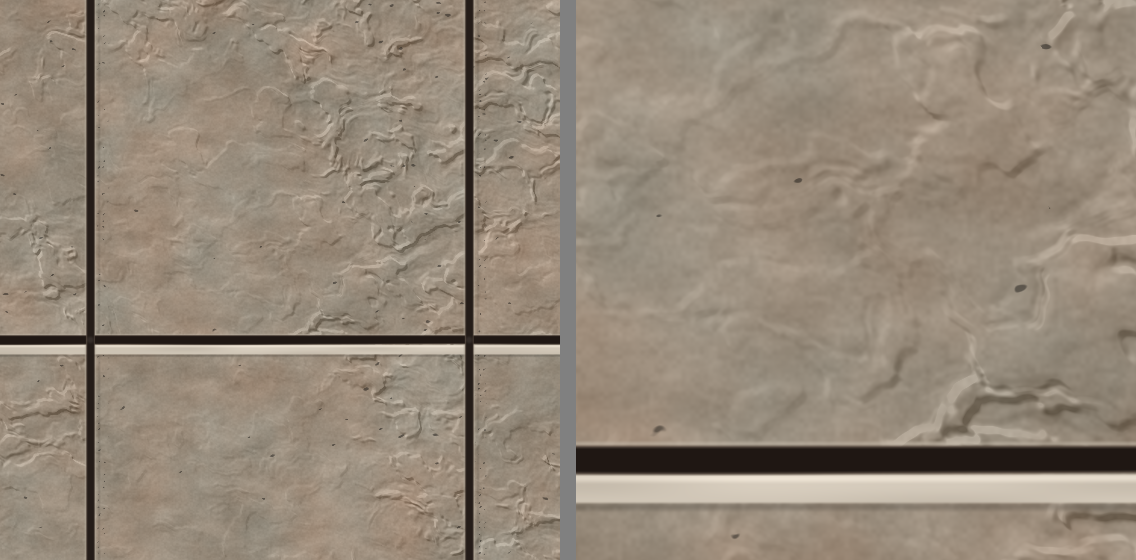
Left: the whole. Right: its middle third, enlarged.
Give the GLSL for this texture, as a Shadertoy shader.

```glsl
float hash(vec2 p) {
    vec3 q = fract(p.xyx * vec3(0.1031, 0.1030, 0.0973));
    q += dot(q, q.yzx + 33.33);
    return fract((q.x + q.y) * q.z);
}

float noise(vec2 p) {
    vec2 i = floor(p), f = fract(p);
    f = f * f * (3.0 - 2.0 * f);
    return mix(mix(hash(i), hash(i + vec2(1, 0)), f.x),
               mix(hash(i + vec2(0, 1)), hash(i + vec2(1, 1)), f.x), f.y);
}

float fbm(vec2 p) {
    float sum = 0.0, amp = 0.53;
    for (int i = 0; i < 4; i++) {
        sum += amp * noise(p);
        p = mat2(1.6, 1.2, -1.2, 1.6) * p + 17.3;
        amp *= 0.5;
    }
    return sum;
}

// Height of the flaky surface, with plateaus that end in small ledges
float relief(vec2 p) {
    vec2 warp = vec2(fbm(p * 14.0), fbm(p * 14.0 + 40.0)) - 0.5;
    float h = fbm(p * vec2(17.0, 27.0) + warp * 2.5);
    return h + 0.35 * smoothstep(0.52, 0.62, h);
}

// Dark flecks, one per occupied cell
float pits(vec2 p, float density) {
    vec2 cell = floor(p), f = fract(p) - 0.5;
    f -= 0.4 * (vec2(hash(cell + 3.1), hash(cell + 8.7)) - 0.5);
    f.y += f.x * (hash(cell + 5.3) - 0.7);
    float size = 0.12 + 0.16 * hash(cell + 1.9);
    float d = length(f * vec2(1.0, 1.5)) + 0.2 * (noise(p * 5.0) - 0.5);
    return step(1.0 - density, hash(cell)) * (1.0 - smoothstep(size * 0.4, size, d));
}

// Antialiased coverage of a band around zero
float band(float d, float halfWidth, float blur) {
    return 1.0 - smoothstep(halfWidth - blur, halfWidth + blur, abs(d));
}

vec3 stone(vec2 p, vec2 seam, vec2 id) {
    vec2 s = p + id * 7.31;
    float cloud = fbm(s * vec2(5.0, 7.0));
    float mottle = fbm(s * vec2(24.0, 40.0) + 9.0);
    float grain = noise(s * vec2(190.0, 260.0)) + noise(s * 370.0) - 1.0;
    vec3 col = vec3(0.605, 0.552, 0.488);
    col += 0.09 * (cloud - 0.5) + 0.13 * (mottle - 0.5) + 0.028 * grain;

    // Pink and grey-green drift
    col += vec3(0.07, -0.01, -0.04) * (fbm(s * 11.0 + 70.0) - 0.5);

    // Raised flakes, strongest towards the upper right
    float rough = smoothstep(0.35, 0.65, fbm(s * 4.0 + 23.0) + 0.22 * (p.x + p.y - 1.0));
    float slope = relief(s) - relief(s + vec2(-0.003, 0.004));
    col += clamp(slope * (0.1 + 0.42 * rough), -0.16, 0.12);

    // Scattered flecks, crowded just right of the vertical joints
    float edge = band(seam.x - 0.021, 0.009, 0.006);
    col *= 1.0 - 0.4 * pits(s * vec2(48.0, 62.0), 0.02 + 0.04 * rough);
    col *= 1.0 - 0.4 * edge * pits(s * vec2(105.0, 85.0), 0.45);
    col *= 1.0 - 0.09 * band(seam.x - 0.0155, 0.002, 0.002);
    return col;
}

void mainImage(out vec4 fragColor, in vec2 fragCoord) {
    vec2 p = fragCoord / iResolution.y;
    float blur = max(1.0 / iResolution.y, 0.0012);

    // Square tiles; seam is the signed offset from the nearest joint
    vec2 q = (p - vec2(0.1615, 0.393)) / 0.6765;
    vec2 seam = (fract(q + 0.5) - 0.5) * 0.6765;
    vec3 col = stone(p, seam, floor(q));

    // Light strip and its shaded foot below each horizontal joint
    col *= 1.0 - 0.16 * band(seam.y + 0.028, 0.002, 0.002);
    float wave = 0.0025 * (noise(vec2(p.x * 5.0, 4.0)) - 0.5);
    vec3 strip = vec3(0.80, 0.76, 0.70) + 0.08 * (noise(p * vec2(9.0, 90.0)) - 0.4);
    strip += 0.1 * band(seam.y + 0.011, 0.002, 0.002);
    col = mix(col, strip, band(seam.y + 0.0172, 0.0085, blur));

    // Pale arrises beside the joints
    col = mix(col, vec3(0.76, 0.72, 0.66), 0.5 * band(seam.y - 0.0095, 0.0012, blur));
    col = mix(col, vec3(0.72, 0.69, 0.63), 0.55 * band(abs(seam.x) - 0.0088, 0.0013, blur));

    // Dark joints with softer brown rims
    vec3 rim = vec3(0.36, 0.31, 0.27), gap = vec3(0.12, 0.09, 0.075);
    float across = seam.y + wave * step(seam.y, 0.0);
    col = mix(col, rim, band(across, 0.0083, blur));
    col = mix(col, gap, band(across, 0.0072, blur));
    col = mix(col, rim, band(seam.x, 0.0076, blur));
    col = mix(col, gap + 0.02, band(seam.x - 0.0003, 0.0063, blur));
    col += 0.07 * (1.0 - smoothstep(0.002, 0.009, length(seam)));
    fragColor = vec4(col, 1.0);
}
```
